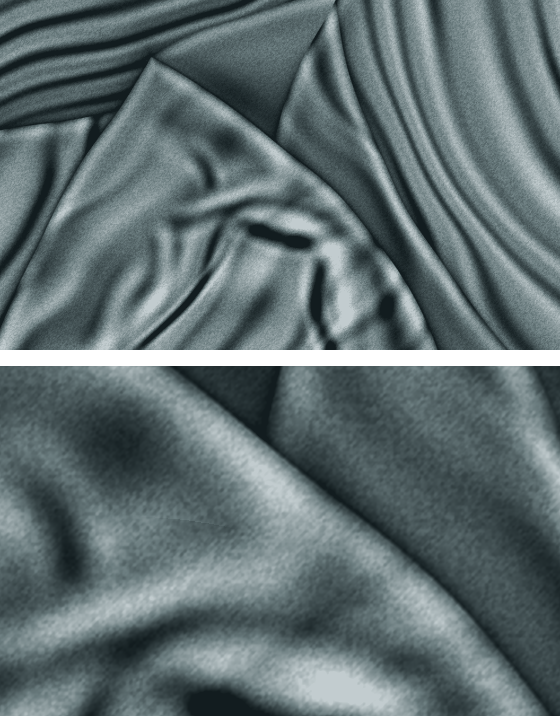
Top, the full canvas; bottom, a detail of the centre.
Write a Shadertoy shader that draws this texture.

```glsl
const vec3 DEEP = vec3(0.07, 0.11, 0.12);
const vec3 SLATE = vec3(0.42, 0.49, 0.50);
const vec3 SHEEN = vec3(0.76, 0.80, 0.81);

float hash(vec2 p) {
    vec3 q = fract(vec3(p.xyx) * 0.1031);
    q += dot(q, q.yzx + 33.33);
    return fract((q.x + q.y) * q.z);
}

float noise(vec2 p) {
    vec2 i = floor(p), f = fract(p);
    f = f * f * f * (f * (f * 6.0 - 15.0) + 10.0);
    return mix(mix(hash(i), hash(i + vec2(1, 0)), f.x),
               mix(hash(i + vec2(0, 1)), hash(i + vec2(1, 1)), f.x), f.y);
}

float bell(float x) { return exp(-x * x); }

// Signed distance to a bowed line running from a to b; positive on the right
float bowedEdge(vec2 p, vec2 a, vec2 b, float bow) {
    float t = (p.y - a.y) / (b.y - a.y);
    float x = mix(a.x, b.x, t) + 4.0 * bow * t * (1.0 - t);
    float slope = (b.x - a.x + 4.0 * bow * (1.0 - 2.0 * t)) / (b.y - a.y);
    return (p.x - x) / sqrt(1.0 + slope * slope);
}

// Tapered fold along a quadratic curve, with a weaker opposite tone beside it
float crease(vec2 p, vec2 a, vec2 b, vec2 c, float width) {
    float nearest = 9.0, place = 0.0;
    vec2 start = a;
    for (int i = 1; i <= 16; i++) {
        float t = float(i) / 16.0;
        vec2 end = mix(mix(a, b, t), mix(b, c, t), t);
        vec2 along = end - start, rel = p - start;
        float h = clamp(dot(rel, along) / dot(along, along), 0.0, 1.0);
        float d = length(rel - along * h);
        if (d < nearest) {
            nearest = d;
            place = (t - 0.0625) + h / 16.0;
        }
        start = end;
    }
    float taper = smoothstep(0.0, 0.3, place) * smoothstep(1.0, 0.7, place);
    float d = nearest / width;
    return (bell(d) - 0.5 * bell((d - 2.0) / 0.8)) * (0.1 + 0.9 * taper);
}

// Wandering parallel folds with narrow highlights: u across, v along
float pleats(float u, float v, float period, float seed) {
    float drift = noise(vec2(u * 4.0, v * 2.5) + seed);
    float phase = u / period + 1.5 * drift;
    float wave = sin(6.2832 * phase) + 0.45 * sin(12.5664 * phase + 4.0 * drift);
    wave += 0.7 * (noise(vec2(phase * 4.5, v * 2.0 + seed)) - 0.5);
    float strength = 0.35 + 1.0 * noise(vec2(u * 7.0, v * 3.5) + seed + 17.0);
    return wave * strength;
}

// Lays one sheet over another with a contact shadow and a bright rolled rim
float drape(float under, float over, float d, float shadow, float rim) {
    float gap = max(-d, 0.0);
    under *= 1.0 - shadow * (0.65 * exp(-gap / 0.045) + 0.35 * exp(-gap / 0.008));
    over += rim * bell((d - 0.024) / 0.016) - 0.16 * bell(d / 0.008);
    over -= 0.4 * rim * bell((d - 0.07) / 0.03);
    return mix(under, over, smoothstep(-0.0025, 0.0025, d));
}

// Rumpled sheet in the centre
float centreSheet(vec2 p) {
    vec2 q = p + 0.05 * (vec2(noise(p * 6.0), noise(p * 6.0 + 9.0)) - 0.5);
    float u = dot(q, vec2(0.77, -0.64)), v = dot(q, vec2(0.64, 0.77));
    float low = smoothstep(0.6, 0.2, p.y);
    float tone = 0.41 + pleats(u, v, 0.13, 5.0) * mix(0.04, 0.15, low);
    tone += 0.14 * (noise(p * vec2(5.0, 7.0) + 3.0) - 0.5);
    // Raised rolls
    tone += 0.20 * crease(q, vec2(0.73, 0.61), vec2(0.99, 0.48), vec2(0.46, 0.37), 0.030);
    tone += 0.30 * crease(q, vec2(0.68, 0.38), vec2(1.08, 0.42), vec2(0.99, -0.15), 0.026);
    tone += 0.18 * crease(q, vec2(0.58, 0.13), vec2(0.72, 0.26), vec2(0.86, 0.20), 0.050);
    tone += 0.24 * crease(q, vec2(0.46, 0.40), vec2(0.54, 0.25), vec2(0.38, 0.06), 0.018);
    tone += 0.22 * crease(q, vec2(0.28, -0.05), vec2(0.34, 0.14), vec2(0.46, 0.28), 0.024);
    // Hollows
    tone -= 0.14 * crease(q, vec2(0.43, 0.72), vec2(0.56, 0.57), vec2(0.80, 0.55), 0.034);
    tone -= 0.22 * crease(q, vec2(0.52, 0.58), vec2(0.62, 0.55), vec2(0.61, 0.44), 0.018);
    tone -= 0.24 * crease(q, vec2(0.44, 0.39), vec2(0.64, 0.34), vec2(0.83, 0.48), 0.022);
    tone -= 0.27 * crease(q, vec2(0.66, 0.38), vec2(0.86, 0.23), vec2(1.00, 0.36), 0.020);
    tone -= 0.34 * crease(p, vec2(0.32, -0.05), vec2(0.56, 0.12), vec2(0.66, 0.31), 0.009);
    tone -= 0.36 * crease(q, vec2(0.96, 0.28), vec2(0.83, 0.14), vec2(1.00, -0.08), 0.020);
    tone -= 0.26 * crease(q, vec2(0.99, 0.40), vec2(1.16, 0.18), vec2(1.13, -0.15), 0.030);
    return tone;
}

void mainImage(out vec4 fragColor, in vec2 fragCoord) {
    vec2 p = fragCoord / iResolution.y;

    // Edges of the overlapping sheets, slightly wavering
    vec2 w = p + 0.03 * (vec2(noise(p * 4.0 + 50.0), noise(p * 4.0 + 70.0)) - 0.5);
    float ridge = bowedEdge(w, vec2(0.427, 0.833), vec2(1.25, 0.0), 0.14);
    float leftHem = bowedEdge(w, vec2(0.427, 0.833), vec2(-0.03, 0.0), -0.025);
    float valley = bowedEdge(w, vec2(0.95, 1.0), vec2(0.78, 0.604), -0.01);
    float rightRoll = bowedEdge(w, vec2(0.95, 1.0), vec2(1.458, 0.0), -0.09);
    float fromTip = w.x - 0.427;
    float panelTop = 0.833 + 0.55 * fromTip - 0.33 * fromTip * fromTip - w.y;

    // Tone of each sheet
    float across = w.y - 0.52 * w.x + 0.14 * w.x * w.x;
    float upper = 0.32 + 0.15 * pleats(across, p.x * 0.7, 0.095, 11.0);
    float left = 0.40 + 0.19 * pleats(leftHem, p.y, 0.085, 23.0);
    float panel = 0.43 - 0.26 * bell(length((p - vec2(0.62, 0.71)) * vec2(5.0, 8.0)))
                + 0.10 * (noise(p * 5.0) - 0.5);
    float strip = 0.37 + 0.10 * pleats(rightRoll, p.y, 0.11, 31.0);
    float right = 0.43 + 0.18 * pleats(rightRoll, p.y * 0.8, 0.115, 42.0);

    // Stack from back to front
    float tone = drape(upper, left, 0.62 + 0.2 * w.x - w.y, 0.8, 0.12);
    tone = drape(tone, panel, min(panelTop, ridge + 0.02), 0.4, 0.12);
    float rightSide = drape(right, strip, -rightRoll, 0.7, 0.24);
    tone = drape(tone, rightSide, valley, 0.75 * smoothstep(1.05, 0.65, p.y), 0.10);
    tone = drape(tone, centreSheet(p), min(leftHem, -ridge), 0.8, 0.16);

    // Fine satin weave, strongest where the cloth is lit
    float weave = noise(vec2(p.x + p.y, p.y - p.x) * vec2(130.0, 260.0)) - 0.5;
    weave += 0.9 * (noise(p * 310.0) - 0.5);
    tone += weave * mix(0.03, 0.085, smoothstep(0.1, 0.45, tone));

    // Cloth colour ramp
    tone = 0.41 + 1.08 * (tone - 0.415);
    vec3 color = mix(DEEP, SLATE, clamp((tone - 0.07) / 0.35, 0.0, 1.0));
    color = mix(color, SHEEN, clamp((tone - 0.42) / 0.32, 0.0, 1.0));
    fragColor = vec4(color, 1.0);
}
```
